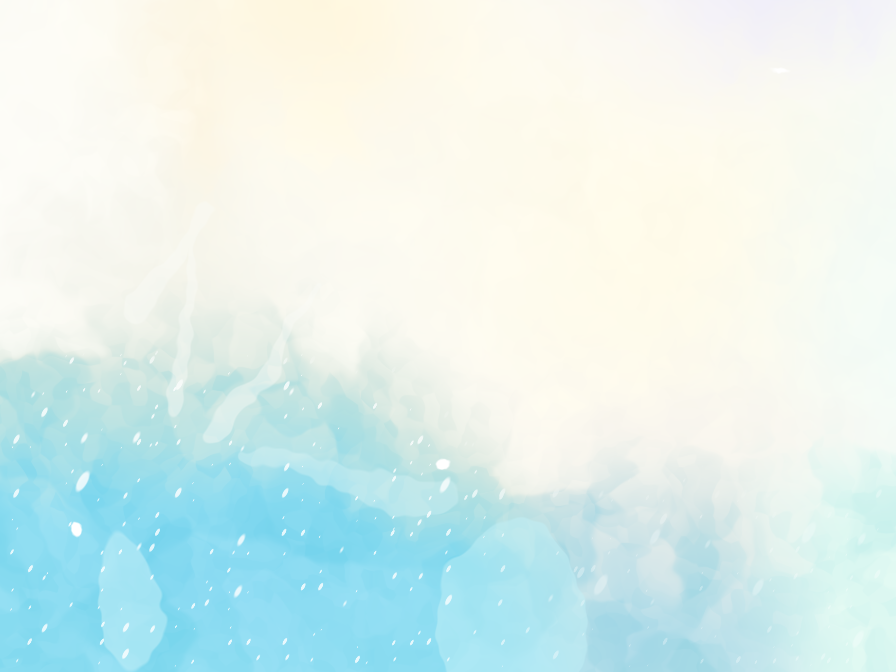
Reproduce this background procedurally as a Shadertoy shader.

```glsl
// Watercolour background: cream paper above a ragged blue and teal wash with white flecks.

vec2 hash2(vec2 cell) {
    return fract(sin(vec2(dot(cell, vec2(127.1, 311.7)), dot(cell, vec2(269.5, 183.3)))) * 43758.5);
}

// Cellular noise: one flat value per cell, blended thinly at the borders.
float cells(vec2 p) {
    vec2 base = floor(p);
    float total = 0.0, weights = 0.0;
    for (int y = -1; y <= 1; y++)
    for (int x = -1; x <= 1; x++) {
        vec2 cell = base + vec2(x, y);
        vec2 seed = hash2(cell);
        float weight = exp(-32.0 * length(cell + seed - p));
        total += weight * hash2(cell + 41.0).x;
        weights += weight;
    }
    return total / weights;
}

// Layered sines that bend the edges of the paint.
vec2 ripple(vec2 p) {
    vec2 sum = vec2(0.0);
    float size = 0.5;
    for (int i = 0; i < 5; i++) {
        p = mat2(1.5, 1.1, -1.1, 1.5) * p + 2.3;
        sum += size * sin(p.yx + sin(p * 0.7));
        size *= 0.6;
    }
    return sum;
}

float stain(vec2 p, vec2 centre, vec2 radius) {
    vec2 q = (p - centre) / radius;
    return exp(-dot(q, q));
}

float blot(vec2 p, vec2 centre, vec2 radius) {
    float d = (length((p - centre) / radius) - 1.0) * min(radius.x, radius.y);
    return 1.0 - smoothstep(-0.002, 0.002, d);
}

// Tapered stroke from a to b, thickest at b.
float streak(vec2 p, vec2 a, vec2 b, float width) {
    float t = clamp(dot(p - a, b - a) / dot(b - a, b - a), 0.0, 1.0);
    float d = length(p - mix(a, b, t)) - width * (0.3 + 0.7 * t);
    return 1.0 - smoothstep(-0.002, 0.002, d);
}

// Slanted droplets scattered on three grids.
float flecks(vec2 p) {
    float mask = 0.0;
    for (int i = 0; i < 3; i++) {
        float scale = 13.0 + 12.0 * float(i);
        vec2 grid = p * scale + 5.0 * float(i);
        vec2 seed = hash2(floor(grid));
        vec2 q = fract(grid) - 0.5 - 0.4 * (seed - 0.5);
        q = mat2(0.87, 0.5, -0.5, 0.87) * q;
        float size = 0.03 + 0.12 * seed.y * seed.y;
        float d = length(q * vec2(1.0, 0.4)) - size * 0.6;
        mask = max(mask, step(0.74, seed.x) * (1.0 - smoothstep(-0.02, 0.02, d)));
    }
    return mask;
}

void mainImage(out vec4 fragColor, in vec2 fragCoord) {
    vec2 p = fragCoord / iResolution.xy * vec2(4.0 / 3.0, 1.0);

    // Patchy displacement
    vec2 w = p + 0.022 * ripple(p * 8.0);
    float grain = 0.5 * cells(w * 7.0) + 0.33 * cells(w * 17.0 + 9.0) + 0.2 * cells(w * 42.0 + 3.0) - 0.515;
    vec2 q = w + vec2(-0.06, 0.13) * grain;

    // Paper with faint stains
    vec3 color = vec3(0.99, 0.988, 0.968);
    color = mix(color, vec3(1.0, 0.98, 0.90), 0.8 * stain(q, vec2(0.98, 0.66), vec2(0.36, 0.36)));
    color = mix(color, vec3(1.0, 0.965, 0.86), 0.85 * stain(q, vec2(0.46, 1.0), vec2(0.24, 0.22)));
    color = mix(color, vec3(0.99, 0.95, 0.86), 0.6 * stain(q, vec2(0.30, 0.80), vec2(0.05, 0.13)));
    color = mix(color, vec3(0.92, 0.91, 0.98), 0.8 * stain(q, vec2(1.17, 1.06), vec2(0.26, 0.14)));
    color = mix(color, vec3(0.94, 0.985, 0.97), 0.8 * stain(q, vec2(1.37, 0.48), vec2(0.20, 0.42)));
    color = mix(color, vec3(0.945, 0.945, 0.90), 0.7 * stain(q, vec2(0.28, 0.58), vec2(0.19, 0.15)));
    color = mix(color, vec3(0.96, 0.945, 0.925), 0.6 * stain(q, vec2(0.98, 0.36), vec2(0.28, 0.08)));

    // Wash that deepens below a sloping front
    float depth = mix(0.53, 0.32, smoothstep(0.42, 0.90, q.x)) - q.y;
    vec3 wash = mix(vec3(0.86, 0.91, 0.875), vec3(0.73, 0.89, 0.89), smoothstep(0.05, 0.18, depth));
    wash = mix(wash, vec3(0.55, 0.865, 0.945), smoothstep(0.15, 0.31, depth));
    vec3 slate = mix(vec3(0.88, 0.91, 0.90), vec3(0.70, 0.87, 0.91), smoothstep(0.04, 0.28, depth));
    wash = mix(wash, slate, smoothstep(0.70, 0.90, q.x));
    wash = mix(wash, vec3(0.86, 0.97, 0.945), smoothstep(1.06, 1.27, q.x));
    color = mix(color, wash, smoothstep(-0.05, 0.13, depth));

    // Deeper pools and pale blooms
    float wet = smoothstep(0.0, 0.18, depth);
    color = mix(color, vec3(0.60, 0.83, 0.90), 0.6 * stain(q, vec2(0.93, 0.08), vec2(0.08, 0.12)));
    color = mix(color, vec3(0.48, 0.83, 0.94), 0.5 * stain(q, vec2(0.33, 0.14), vec2(0.22, 0.10)));
    color += grain * mix(vec3(0.015), vec3(0.17, 0.06, 0.04), wet);
    color = mix(color, vec3(0.80, 0.95, 0.975), 0.5 * blot(w, vec2(0.19, 0.10), vec2(0.045, 0.11)));
    color = mix(color, vec3(0.76, 0.94, 0.965), 0.5 * blot(w, vec2(0.76, 0.08), vec2(0.11, 0.13)));
    color = mix(color, vec3(0.84, 0.95, 0.96), 0.4 * streak(w, vec2(0.36, 0.31), vec2(0.64, 0.27), 0.025));

    // Light strokes dragged across the edge
    float strokes = streak(w, vec2(0.32, 0.69), vec2(0.19, 0.55), 0.022);
    strokes = max(strokes, streak(w, vec2(0.30, 0.67), vec2(0.25, 0.41), 0.014));
    strokes = max(strokes, streak(w, vec2(0.49, 0.57), vec2(0.31, 0.35), 0.016));
    color = mix(color, vec3(0.98, 0.985, 0.97), 0.42 * strokes);

    // White droplets
    float drops = flecks(p) * smoothstep(0.02, 0.12, depth) * mix(0.8, 0.3, smoothstep(0.6, 0.9, p.x));
    vec2 r = p + 0.004 * ripple(p * 40.0);
    drops = max(drops, blot(r, vec2(0.66, 0.31), vec2(0.012, 0.009)));
    drops = max(drops, blot(r, vec2(0.115, 0.213), vec2(0.009, 0.010)));
    drops = max(drops, blot(r, vec2(1.16, 0.896), vec2(0.011, 0.004)));
    fragColor = vec4(clamp(mix(color, vec3(1.0), drops), 0.0, 1.0), 1.0);
}
```
